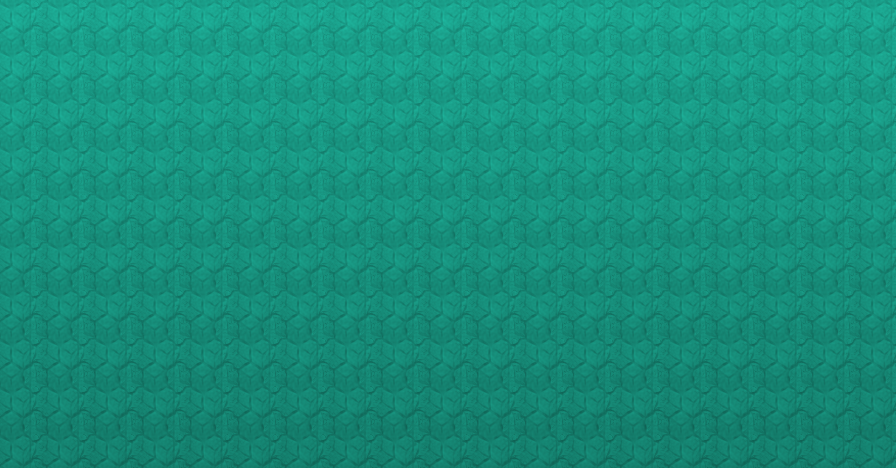
A Shadertoy shader for this pattern:

```glsl
// Teal embossed hexagon tiles with worn facets under a vertical gradient.

float hash(vec2 p) {
    return fract(sin(dot(p, vec2(127.1, 311.7))) * 43758.5);
}

// Gradient vector at a lattice corner, wrapped so every tile is the same
vec2 cornerGradient(vec2 corner, float period) {
    float angle = 6.2832 * hash(mod(corner, period) + period);
    return vec2(cos(angle), sin(angle));
}

// Gradient noise that repeats once per unit tile
float tileNoise(vec2 tile, float period) {
    vec2 p = tile * period;
    vec2 i = floor(p), f = p - i;
    vec2 w = f * f * f * (f * (f * 6.0 - 15.0) + 10.0);
    vec2 e = vec2(1.0, 0.0);
    float a = dot(cornerGradient(i, period), f);
    float b = dot(cornerGradient(i + e.xy, period), f - e.xy);
    float c = dot(cornerGradient(i + e.yx, period), f - e.yx);
    float d = dot(cornerGradient(i + e.xx, period), f - e.xx);
    return mix(mix(a, b, w.x), mix(c, d, w.x), w.y);
}

float groove(float dist, float width, float blur) {
    return 1.0 - smoothstep(max(width - blur, 0.0), width + blur, dist);
}

// Groove height in x (0 on faces, negative in grooves), face tone in y
vec2 relief(vec2 tile, float blur) {
    // Edges are ragged on one side of the tile and clean on the other
    float wear = 0.5 + 0.5 * cos(6.2832 * (tile.x - 0.15));
    vec2 ragged = vec2(tileNoise(tile, 7.0), tileNoise(tile + 0.37, 7.0));
    vec2 p = (tile - vec2(0.1, 0.0)) * 2.0 + ragged * mix(0.02, 0.18, wear);

    // Nearest centre of a staggered grid, two columns by two rows per tile
    vec2 local = vec2(9.0), id = vec2(0.0);
    for (int k = 0; k < 2; k++) {
        float row = floor(p.y) + float(k);
        float x = p.x - 0.5 * mod(row, 2.0);
        float column = floor(x + 0.5);
        vec2 offset = vec2(x - column, (p.y - row) * 0.866);
        if (dot(offset, offset) < dot(local, local)) {
            local = offset;
            id = mod(vec2(column, row), 2.0);
        }
    }
    vec2 q = abs(local);
    float edge = 0.5 - max(q.x, dot(q, vec2(0.5, 0.866)));
    float outline = groove(edge, 0.045, blur * 1.5);

    // Three spokes split a hexagon into cube faces, each with its own tone
    float turn = hash(id + 3.0) > 0.5 ? 3.1416 : 0.0;
    float around = mod(atan(local.x, local.y) + turn, 6.2832);
    float angle = mod(around + 1.0472, 2.0944) - 1.0472;
    float spokes = groove(length(local) * abs(sin(angle)), 0.035, blur * 1.5);
    float tone = hash(id * 5.0 + floor(around / 2.0944)) - 0.5;
    tone *= (1.0 - outline) * (1.0 - spokes);
    spokes *= 0.45 + 0.5 * hash(id + 8.0);
    outline *= 0.7 + 0.3 * hash(id + 5.0);

    // Fine scratches, and the seam where tiles meet
    float scratch = groove(abs(tileNoise(tile + 0.19, 9.0)), 0.03, blur * 3.0);
    scratch *= wear * 0.5;
    float seam = groove(abs(fract(tile.x + 0.5) - 0.5), 0.018, blur);
    float lines = max(max(outline, spokes), max(scratch, seam * 0.8));

    // Wear breaks the grooves into stronger and fainter stretches
    float strength = clamp(0.8 + 1.5 * tileNoise(tile + 0.61, 6.0), 0.15, 1.4);
    return vec2(-lines * strength, tone);
}

void mainImage(out vec4 fragColor, in vec2 fragCoord) {
    // 18.73 tiles across and 9.73 down
    vec2 uv = fragCoord / iResolution.xy;
    vec2 tile = uv * vec2(18.73, 9.73) - vec2(0.634, 0.875);
    float blur = max(18.73 / iResolution.x, 0.015);

    vec3 color = mix(vec3(0.077, 0.487, 0.418), vec3(0.103, 0.63, 0.547), uv.y);

    // Dark grooves and toned faces, lit from the upper left
    vec2 surface = relief(tile, blur);
    float lit = surface.x - relief(tile + vec2(-0.03, 0.045), blur).x;
    float shade = surface.x * mix(0.14, 0.1, uv.y) + lit * 0.05;
    shade += surface.y * 0.05;

    // Soft mottling, a shaded band on each row, and grain
    shade += 0.06 * tileNoise(tile, 4.0) + 0.08 * tileNoise(tile, 17.0);
    shade -= 0.015 * cos(6.2832 * tile.y);
    color *= 1.025 + shade;

    fragColor = vec4(color, 1.0);
}
```
